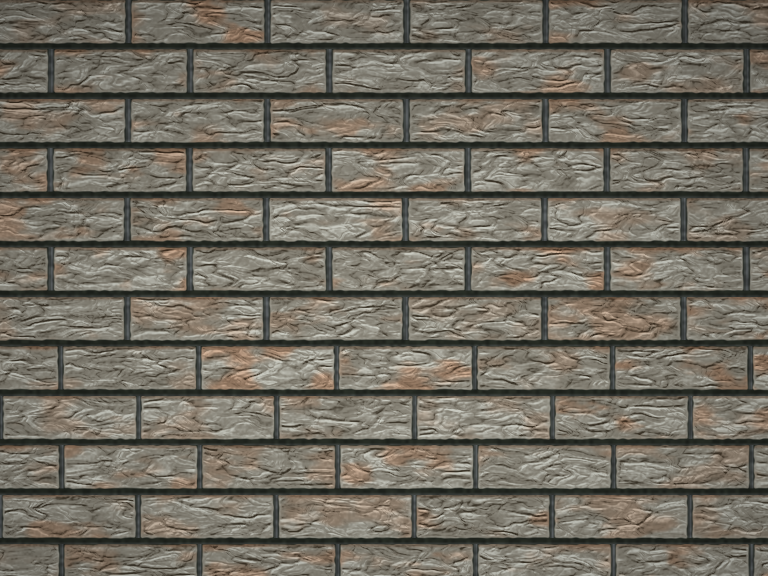
This texture is drawn by a Shadertoy shader. Its source:

```glsl
// Wall of rough, bark-faced bricks in running bond with shadowed joints.
// Each brick is a rounded box; its face is lit from above using the slope
// of a cracked noise relief, then tinted by stains and lens falloff.

const float COURSE_COUNT = 11.64;         // courses down the canvas
const float COURSE = 1.0 / COURSE_COUNT;  // lengths are in canvas heights
const vec2 BRICK_HALF = vec2(0.1151, 0.0374);
const float SHIFTED_COURSE = 7.0;         // the bond steps sideways from here

const vec3 SHADOW = vec3(0.13, 0.145, 0.12);
const vec3 MORTAR = vec3(0.31, 0.325, 0.33);
const vec3 UMBER = vec3(0.22, 0.195, 0.15);
const vec3 STONE = vec3(0.50, 0.485, 0.44);
const vec3 PALE = vec3(0.75, 0.755, 0.72);
const vec3 RUST = vec3(1.06, 0.88, 0.78);

float hash(vec2 p) {
    p = fract(p * vec2(0.1031, 0.1137));
    p += dot(p, p.yx + 33.33);
    return fract((p.x + p.y) * p.x * 17.0 + p.y * 91.7);
}

float noise(vec2 p) {
    vec2 i = floor(p), f = fract(p);
    f = f * f * (3.0 - 2.0 * f);
    vec2 e = vec2(0.0, 1.0);
    return mix(mix(hash(i), hash(i + e.yx), f.x),
               mix(hash(i + e.xy), hash(i + e.yy), f.x), f.y);
}

float fbm(vec2 p) {
    float sum = 0.0, amp = 0.5;
    for (int i = 0; i < 3; i++) {
        sum += amp * noise(p);
        p = p * 2.03 + 11.7;
        amp *= 0.5;
    }
    return sum / 0.875;
}

// Flat plates parted by thin, mostly horizontal cracks
float relief(vec2 p) {
    vec2 q = p * vec2(27.0, 66.0);
    q += 2.0 * vec2(fbm(q * 0.6), fbm(q * 0.6 + 37.0));
    float height = 0.0, amp = 0.6;
    for (int i = 0; i < 3; i++) {
        height += amp * min(abs(noise(q) - 0.5) * 3.6, 1.0);
        q = q * 1.9 + 19.3;
        amp *= 0.5;
    }
    return height;
}

float roundBox(vec2 p, vec2 halfSize, float radius) {
    vec2 d = abs(p) - halfSize + radius;
    return length(max(d, 0.0)) + min(max(d.x, d.y), 0.0) - radius;
}

// Offset from the brick centre in xy, brick index in zw
vec4 runningBond(vec2 p) {
    float down = (1.0 - p.y) * COURSE_COUNT;
    float row = floor(down);
    float lower = step(SHIFTED_COURSE, row);
    float pitch = mix(0.2415, 0.2395, lower);
    float start = mix(0.222, 0.0885, mod(row, 2.0)) + 0.0175 * lower;
    start += 0.003 * (hash(vec2(row, 5.0)) - 0.5);
    float along = (p.x - start) / pitch;
    vec2 local = vec2((fract(along) - 0.5) * pitch,
                      (0.435 - fract(down)) * COURSE);
    return vec4(local, floor(along) + 20.0, row + 20.0);
}

vec3 brickFace(vec2 local, vec2 id, float depth) {
    vec2 p = local + 3.0 * vec2(hash(id), hash(id + 41.0)) + 1.0;
    float height = relief(p);
    float slope = height - relief(p + vec2(-0.0008, 0.0028));
    float inner = smoothstep(0.0, 0.007, depth);
    float tone = 0.53 + inner * (0.62 * slope + 0.38 * (height - 0.58));
    tone += 0.14 * (noise(p * 260.0) - 0.5) + 0.1 * (hash(id + 7.0) - 0.5);

    // Brown upper lip, paler lower and side rims
    float rim = 1.0 - smoothstep(0.002, 0.006, depth);
    float lip = smoothstep(BRICK_HALF.y - 0.007, BRICK_HALF.y - 0.002, local.y);
    tone += 0.08 * rim - 0.26 * lip;

    vec3 color = mix(UMBER, STONE, smoothstep(0.0, 0.5, tone));
    color = mix(color, PALE, smoothstep(0.45, 1.0, tone));
    float patches = smoothstep(0.48, 0.75, fbm(p * vec2(14.0, 30.0)));
    float stain = patches * (0.3 + 0.7 * hash(id + 13.0)) + 0.4 * lip;
    return color * mix(vec3(1.0), RUST, min(stain, 1.0));
}

vec3 mortarJoint(vec2 local, vec2 p) {
    // Bed joints lie in the shadow of the brick above
    float below = (-local.y - BRICK_HALF.y) / (COURSE - 2.0 * BRICK_HALF.y);
    float bedLight = 0.45 * smoothstep(0.5, 1.0, below);
    float headLight = smoothstep(-0.001, 0.004, abs(local.x) - BRICK_HALF.x);
    headLight *= local.x < 0.0 ? 1.0 : 0.65;
    float light = mix(headLight, bedLight, smoothstep(-0.1, 0.1, below));
    return mix(SHADOW, MORTAR, light) * (0.8 + 0.4 * noise(p * 150.0));
}

void mainImage(out vec4 fragColor, in vec2 fragCoord) {
    vec2 p = fragCoord / iResolution.y;
    float pixel = 1.0 / iResolution.y;
    vec4 bond = runningBond(p);

    // Slightly chipped brick outline
    float edge = roundBox(bond.xy, BRICK_HALF, 0.003);
    edge += 0.0022 * (noise(p * 110.0) - 0.5);
    float cover = 1.0 - smoothstep(-pixel, pixel, edge);
    vec3 color = mix(mortarJoint(bond.xy, p),
                     brickFace(bond.xy, bond.zw, -edge), cover);

    // Lens falloff toward the corners
    vec2 fromCentre = fragCoord / iResolution.xy - vec2(0.5, 0.42);
    color *= 1.06 - 0.55 * dot(fromCentre, fromCentre);
    fragColor = vec4(color, 1.0);
}
```
